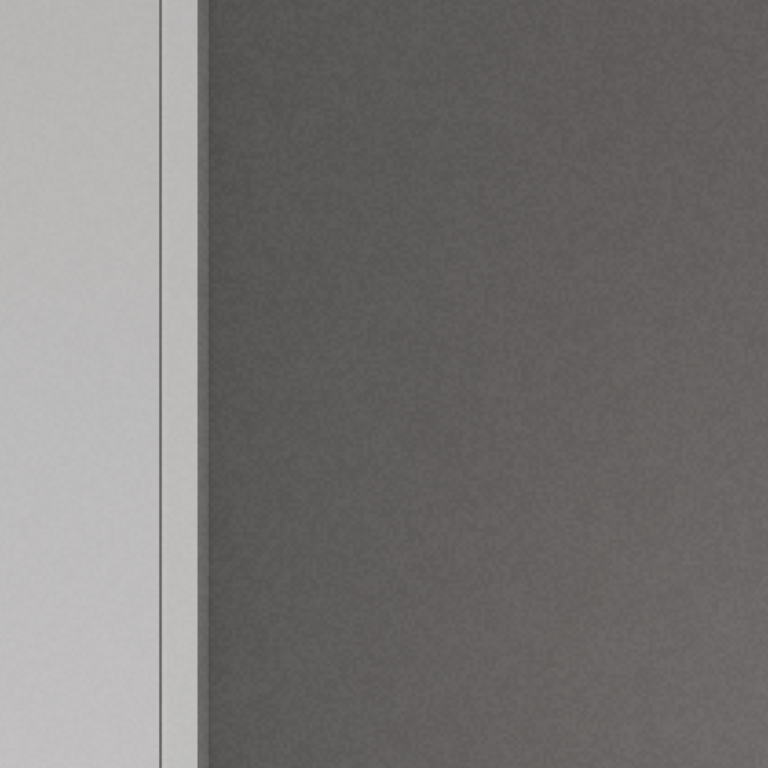
This background is drawn by a Shadertoy shader. Its source:

```glsl
// Draws a pale panel with a grooved edge strip beside a dark, softly lit grainy wall.

// Vertical boundaries, as fractions of the canvas width
const float GROOVE_X = 0.2090;
const float GROOVE_HALF = 0.0017;
const float STRIP_END = 0.2572;
const float WALL_START = 0.2725;

// Surface colours
const vec3 PANEL_TOP = vec3(0.712, 0.709, 0.703);
const vec3 PANEL_BOTTOM = vec3(0.757, 0.750, 0.755);
const vec3 STRIP_TOP = vec3(0.722, 0.716, 0.714);
const vec3 STRIP_BOTTOM = vec3(0.750, 0.748, 0.742);
const vec3 GROOVE_COLOR = vec3(0.405, 0.395, 0.385);
const vec3 RETURN_COLOR = vec3(0.425, 0.415, 0.412);
const vec3 WALL_TOP_LEFT = vec3(0.345, 0.338, 0.330);
const vec3 WALL_TOP_RIGHT = vec3(0.385, 0.373, 0.368);
const vec3 WALL_LOW_LEFT = vec3(0.358, 0.350, 0.343);
const vec3 WALL_LOW_RIGHT = vec3(0.434, 0.420, 0.415);

// Grain
const float GRAIN_SCALE = 210.0;
const float GRAIN_AMOUNT = 0.034;
const float MOTTLE_SCALE = 38.0;
const float MOTTLE_AMOUNT = 0.008;

float hash(vec2 p) {
    vec3 q = fract(vec3(p.xyx) * 0.1031);
    q += dot(q, q.yzx + 33.33);
    return fract((q.x + q.y) * q.z);
}

float noise(vec2 p) {
    vec2 i = floor(p);
    vec2 f = fract(p);
    f = f * f * (3.0 - 2.0 * f);
    float low = mix(hash(i), hash(i + vec2(1.0, 0.0)), f.x);
    float high = mix(hash(i + vec2(0.0, 1.0)), hash(i + vec2(1.0, 1.0)), f.x);
    return mix(low, high, f.y);
}

// Soft step across a vertical boundary
float edge(float x, float at, float soft) {
    return smoothstep(at - soft, at + soft, x);
}

vec3 wallColor(vec2 uv) {
    float across = clamp((uv.x - WALL_START) / (1.0 - WALL_START), 0.0, 1.0);
    vec3 upper = mix(WALL_TOP_LEFT, WALL_TOP_RIGHT, across);
    vec3 lower = mix(WALL_LOW_LEFT, WALL_LOW_RIGHT, across);
    vec3 color = mix(lower, upper, smoothstep(0.0, 1.0, uv.y));
    // Shadow gathered beside the return
    return color - 0.022 * exp(-across * 22.0);
}

void mainImage(out vec4 fragColor, in vec2 fragCoord) {
    vec2 uv = fragCoord / iResolution.xy;
    float soft = max(0.0012, 0.75 / iResolution.x);

    // Panel and edge strip
    vec3 panel = mix(PANEL_BOTTOM, PANEL_TOP, uv.y);
    vec3 strip = mix(STRIP_BOTTOM, STRIP_TOP, uv.y);
    vec3 color = mix(panel, strip, edge(uv.x, GROOVE_X, soft));

    // Groove with a faint light lip
    float grooveDist = abs(uv.x - GROOVE_X);
    color = mix(color, GROOVE_COLOR, 1.0 - edge(grooveDist, GROOVE_HALF, soft));
    color += 0.015 * exp(-pow((uv.x - GROOVE_X - 0.006) / 0.002, 2.0));

    // Shaded return and the wall behind it
    float returnDepth = clamp((uv.x - STRIP_END) / (WALL_START - STRIP_END), 0.0, 1.0);
    vec3 returnShade = RETURN_COLOR - 0.035 * returnDepth;
    color = mix(color, returnShade, edge(uv.x, STRIP_END, soft));
    color = mix(color, wallColor(uv), edge(uv.x, WALL_START, soft));
    color -= 0.035 * exp(-pow((uv.x - WALL_START) / 0.0018, 2.0));

    // Fine grain over broad mottling, stronger on the wall
    float grain = (noise(uv * GRAIN_SCALE) - 0.5) * GRAIN_AMOUNT;
    float mottle = (noise(uv * MOTTLE_SCALE + 17.0) - 0.5) * MOTTLE_AMOUNT;
    color += (grain + mottle) * mix(0.5, 1.0, edge(uv.x, STRIP_END, soft));

    fragColor = vec4(clamp(color, 0.0, 1.0), 1.0);
}
```
